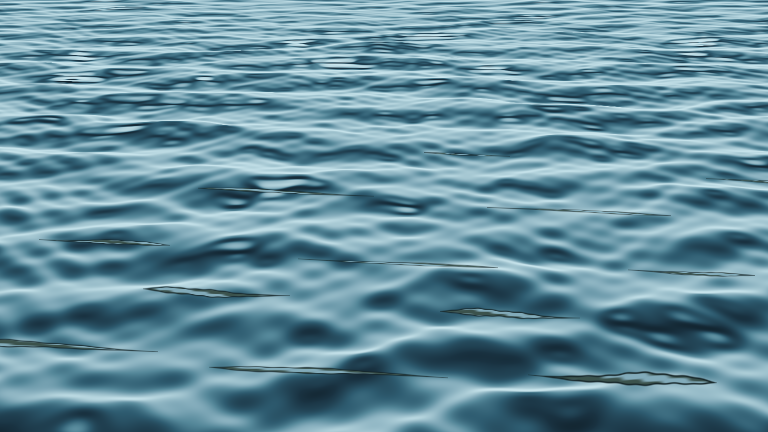
Give the GLSL for this texture, as a Shadertoy shader.

```glsl
// Rippled water seen at a low angle: layered sines on a receding plane give
// height and slope; slope picks a tone from dark front faces to pale sky sheen.
// A few thin, dark-rimmed reflections float over the near half.

#define HORIZON 1.25       // height of the vanishing line, in canvas heights
#define WAVES 26           // number of layered sines
#define LONG_WAVE 0.29     // longest wavelength on the plane
#define SHORT_WAVE 0.045   // shortest wavelength on the plane
#define LONG_SPREAD 0.46   // range of directions of the longest waves, radians
#define SHORT_SPREAD 0.85  // range of directions of the shortest waves
#define STEEPNESS 0.58     // how far crests lean over the faces behind them
#define CONTRAST 1.65      // tone spread between faces
#define DISTANCE_GLOW 1.1  // brightening from near to far
#define SLIVERS 12         // number of floating reflections

const vec3 ABYSS = vec3(0.10, 0.20, 0.26);
const vec3 TEAL  = vec3(0.18, 0.36, 0.44);
const vec3 STEEL = vec3(0.33, 0.53, 0.60);
const vec3 MIST  = vec3(0.51, 0.67, 0.73);
const vec3 SKY   = vec3(0.67, 0.80, 0.84);
const vec3 RIM   = vec3(0.08, 0.14, 0.15);
const vec3 OLIVE = vec3(0.23, 0.32, 0.30);

float hash(float n) {
    return fract(sin(n * 127.1 + 3.7) * 4375.85);
}

// Height (x) and slope away from the viewer (y), slope scaled to unit variance;
// waves too fine for their distance fade out
vec2 waves(vec2 p, float footprint) {
    vec2 sum = vec2(0.0);
    float power = 0.0;
    for (int i = 0; i < WAVES; i++) {
        float n = float(i);
        float f = n / float(WAVES - 1);
        float wavelength = LONG_WAVE * pow(SHORT_WAVE / LONG_WAVE, f);
        float k = 6.2832 / wavelength;
        float angle = (hash(n + 1.0) - 0.5) * mix(LONG_SPREAD, SHORT_SPREAD, f);
        float phase = k * dot(p, vec2(sin(angle), cos(angle))) + 6.2832 * hash(n + 41.0);
        float steep = pow(wavelength, 0.6) * smoothstep(0.002, 0.007, wavelength * footprint);
        sum += steep * vec2(sin(phase) / k, cos(phase));
        power += 0.5 * steep * steep;
    }
    return sum / sqrt(power);
}

// Five-step colour ramp, with deeper shadows and brighter glints at its ends
vec3 waterRamp(float t) {
    float s = t * 5.0 - 0.5;
    vec3 col = mix(ABYSS, TEAL, clamp(s, 0.0, 1.0));
    col = mix(col, STEEL, clamp(s - 1.0, 0.0, 1.0));
    col = mix(col, MIST, clamp(s - 2.0, 0.0, 1.0));
    col = mix(col, SKY, clamp(s - 3.0, 0.0, 1.0));
    col *= mix(0.7, 1.0, smoothstep(0.0, 0.12, t));
    return col + vec3(0.12, 0.10, 0.09) * smoothstep(0.88, 1.0, t);
}

vec3 water(vec2 p) {
    float nearness = HORIZON - p.y;
    float footprint = nearness * nearness;
    vec2 plane = vec2(p.x, 1.0) / nearness;
    // Long crests wander a little
    plane.y += 0.012 * sin(plane.x * 5.0 + plane.y * 4.0) + 0.006 * sin(plane.x * 11.0 - plane.y * 9.0);
    // Crests rise on the canvas: find the plane point seen here
    vec2 q = plane;
    for (int i = 0; i < 4; i++) {
        q.y = plane.y - STEEPNESS * waves(q, footprint).x;
    }
    float tone = STEEPNESS - waves(q, footprint).y + DISTANCE_GLOW * (p.y - 0.5);
    return waterRamp(1.0 / (1.0 + exp(-CONTRAST * tone)));
}

// Lens-shaped reflections, shrinking with distance
vec3 addSlivers(vec3 col, vec2 p, float aspect, float pixel) {
    for (int i = 0; i < SLIVERS; i++) {
        float n = float(i);
        float y = mix(0.11, 0.64, n / float(SLIVERS - 1)) + 0.04 * (hash(n + 80.0) - 0.5);
        float x = (fract(n * 0.618 + 0.81) - 0.5) * aspect;
        float scale = (HORIZON - y) / HORIZON;
        float halfLength = scale * mix(0.2, 0.4, hash(n + 90.0));
        vec2 q = p - vec2(x, y);
        float u = q.x / halfLength;
        if (abs(u) > 1.0) continue;

        // Straight tilted axis, blunt at one end and drawn out at the other
        float size = 0.024 * scale * scale * scale * mix(0.4, 1.0, hash(n + 60.0));
        float skew = hash(n + 70.0) > 0.5 ? 0.8 : -0.8;
        float axis = -0.045 * q.x + size * 0.25 * sin(u * 3.0 + n);
        float ragged = 0.8 + 0.12 * sin(u * 9.0 + n * 2.0) + 0.06 * sin(u * 31.0 + n);
        float thick = size * (1.0 - u * u) * (1.0 + skew * u) * ragged;
        float d = abs(q.y - axis) - thick;

        float across = (q.y - axis) / size;
        float streak = sin(u * 4.0 + n * 2.4 + across * 3.0) + 0.4 * sin(u * 23.0 - across * 5.0);
        vec3 inside = mix(OLIVE, MIST, smoothstep(-0.7, 0.7, streak));
        vec3 sliver = mix(RIM, inside, smoothstep(0.08, 0.35, -d / size));
        col = mix(col, sliver, smoothstep(pixel, -pixel, d));
    }
    return col;
}

void mainImage(out vec4 fragColor, in vec2 fragCoord) {
    float pixel = 1.0 / iResolution.y;
    float aspect = iResolution.x * pixel;
    vec2 p = fragCoord * pixel - vec2(0.5 * aspect, 0.0);

    // Two vertical samples soften the far ripples
    vec2 offset = vec2(0.0, 0.25 * pixel);
    vec3 col = 0.5 * (water(p - offset) + water(p + offset));
    col = addSlivers(col, p, aspect, pixel);
    fragColor = vec4(clamp(col, 0.0, 1.0), 1.0);
}
```
